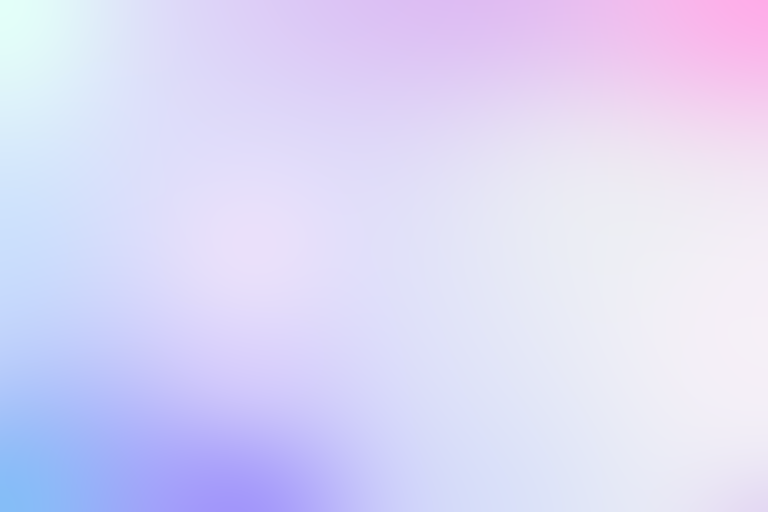
Give the GLSL for this background, as a Shadertoy shader.

```glsl
// A soft pastel mesh gradient: a lavender-to-mist ramp carries a stack of
// elliptical Gaussian glows. Each glow blends its colour over those below,
// so the corners and edges tint smoothly towards the pale centre.

// Ramp across the canvas
const vec3 LAVENDER = vec3(0.870, 0.875, 0.982);
const vec3 MIST     = vec3(0.910, 0.930, 0.958);
const vec2 RAMP     = vec2(0.40, 0.90);

// Glow colours
const vec3 PEARL      = vec3(0.965, 0.940, 0.970);
const vec3 VIOLET     = vec3(0.860, 0.735, 0.953);
const vec3 SILVER     = vec3(0.925, 0.945, 0.950);
const vec3 PINK       = vec3(1.000, 0.670, 0.910);
const vec3 SKY        = vec3(0.800, 0.880, 0.990);
const vec3 MINT       = vec3(0.890, 1.000, 0.975);
const vec3 ICE        = vec3(0.820, 0.860, 0.980);
const vec3 PERIWINKLE = vec3(0.640, 0.670, 0.980);
const vec3 INDIGO     = vec3(0.630, 0.580, 0.980);
const vec3 AZURE      = vec3(0.520, 0.740, 0.970);
const vec3 LILAC      = vec3(0.870, 0.800, 0.985);
const vec3 BLUSH      = vec3(0.925, 0.882, 0.982);
const vec3 ORCHID     = vec3(0.890, 0.840, 0.950);

// Blends an elliptical Gaussian of the given colour over the base
vec3 addGlow(vec3 base, vec2 uv, vec3 tint, vec2 centre, vec2 radius, float strength) {
    vec2 d = (uv - centre) / radius;
    return mix(base, tint, strength * exp(-dot(d, d)));
}

void mainImage(out vec4 fragColor, in vec2 fragCoord) {
    vec2 uv = fragCoord / iResolution.xy;

    vec3 color = mix(LAVENDER, MIST, smoothstep(RAMP.x, RAMP.y, uv.x));

    // Right side and top edge
    color = addGlow(color, uv, PEARL,  vec2(1.00, 0.40), vec2(0.22, 0.40), 1.0);
    color = addGlow(color, uv, VIOLET, vec2(0.60, 1.05), vec2(0.33, 0.30), 1.0);
    color = addGlow(color, uv, SILVER, vec2(0.86, 0.62), vec2(0.24, 0.21), 0.8);
    color = addGlow(color, uv, PEARL,  vec2(1.02, 0.42), vec2(0.14, 0.22), 0.8);
    color = addGlow(color, uv, PINK,   vec2(1.02, 1.03), vec2(0.25, 0.27), 1.0);

    // Left edge
    color = addGlow(color, uv, SKY,  vec2(0.00, 0.50), vec2(0.14, 0.35), 1.0);
    color = addGlow(color, uv, MINT, vec2(0.00, 1.00), vec2(0.15, 0.28), 1.0);

    // Bottom edge
    color = addGlow(color, uv, ICE,        vec2(0.60, -0.02), vec2(0.20, 0.25), 0.6);
    color = addGlow(color, uv, PERIWINKLE, vec2(0.12, -0.05), vec2(0.21, 0.35), 1.0);
    color = addGlow(color, uv, INDIGO,     vec2(0.30, -0.03), vec2(0.17, 0.24), 1.0);
    color = addGlow(color, uv, AZURE,      vec2(0.00,  0.00), vec2(0.14, 0.22), 1.0);
    color = addGlow(color, uv, ORCHID,     vec2(1.02, -0.03), vec2(0.12, 0.12), 1.0);

    // Pale bloom left of the centre
    color = addGlow(color, uv, LILAC, vec2(0.32, 0.30), vec2(0.13, 0.15), 0.5);
    color = addGlow(color, uv, BLUSH, vec2(0.33, 0.52), vec2(0.12, 0.17), 0.9);

    fragColor = vec4(color, 1.0);
}
```
